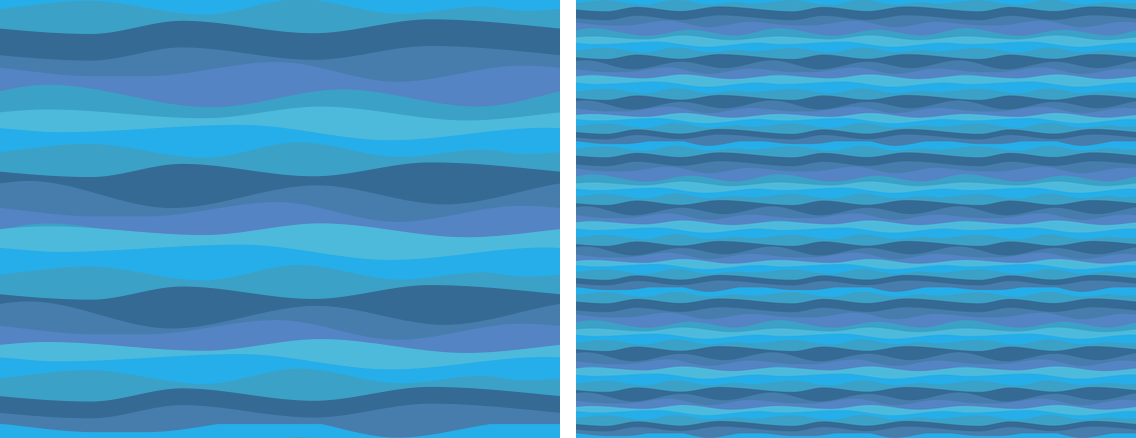
Left: one tile. Right: repeated 3 by 3.
Reproduce this background procedurally as a WebGL 1 fragment shader.

```glsl
precision highp float;
// Seamless stacked bands of blue, teal and violet water with wavy edges.
uniform vec2 u_resolution;

// Canvas space is 768 wide and 600 high, with y pointing down.
const float WIDTH = 768.0;
const float HEIGHT = 600.0;

const vec3 SKY = vec3(0.147, 0.682, 0.915);
const vec3 TEAL = vec3(0.232, 0.633, 0.775);
const vec3 NAVY = vec3(0.206, 0.415, 0.580);
const vec3 STEEL = vec3(0.273, 0.492, 0.676);
const vec3 VIOLET = vec3(0.328, 0.516, 0.770);
const vec3 CYAN = vec3(0.305, 0.730, 0.860);

// Periodic wave edge: eases through four height changes that sum to zero.
// It starts at x = start; stops holds the first three turning points.
float wave(float x, float start, vec3 stops, vec4 rise) {
  float t = mod(x - start, WIDTH);
  return rise.x * smoothstep(0.0, stops.x, t)
       + rise.y * smoothstep(stops.x, stops.y, t)
       + rise.z * smoothstep(stops.y, stops.z, t)
       + rise.w * smoothstep(stops.z, WIDTH, t);
}

// Fills everything below an edge, softened over one pixel.
void fillBelow(inout vec3 color, vec3 paint, float y, float edge) {
  float pixel = HEIGHT / u_resolution.y;
  color = mix(color, paint, clamp((y - edge) / pixel + 0.5, 0.0, 1.0));
}

void main() {
  vec2 uv = gl_FragCoord.xy / u_resolution;
  float x = uv.x * WIDTH;
  float y = (1.0 - uv.y) * HEIGHT;

  // One edge profile per kind of band; the teal one has an extra ripple.
  float t = mod(x - 120.0, WIDTH);
  float tealEdge = wave(x, 120.0, vec3(160.0, 290.0, 430.0), vec4(19.0, -21.0, 20.0, 0.0))
                 - 10.0 * smoothstep(430.0, 540.0, t)
                 + 6.0 * smoothstep(540.0, 600.0, t)
                 - 14.0 * smoothstep(600.0, WIDTH, t);
  float navyEdge = wave(x, 125.0, vec3(125.0, 305.0, 465.0), vec4(-18.0, 17.0, -19.0, 20.0));
  float steelEdge = wave(x, 40.0, vec3(195.0, 395.0, 570.0), vec4(37.0, -31.0, 26.0, -32.0));
  float violetEdge = wave(x, 200.0, vec3(180.0, 345.0, 515.0), vec4(-19.5, 27.0, -22.0, 0.0))
                   + 14.5 * smoothstep(515.0, 698.0, mod(x - 200.0, WIDTH));
  float sliverEdge = wave(x, 65.0, vec3(225.0, 405.0, 590.0), vec4(31.0, -24.5, 23.5, -30.0));
  float cyanEdge = wave(x, 65.0, vec3(215.0, 375.0, 575.0), vec4(12.0, -16.0, 19.0, -15.0));
  float skyEdge = wave(x, 80.0, vec3(250.0, 455.0, 668.0), vec4(-10.0, 21.0, -17.0, 6.0));

  // Three full sets of bands, each with its own spacing.
  vec3 color = SKY;
  vec3 tops = vec3(1.0, 197.0, 365.0);
  for (int i = 0; i < 3; i++) {
    float top = tops[i];
    bool first = i == 0;
    // Drops from the set's top to its steel, violet, cyan and sky bands.
    vec4 drop = first ? vec4(82.0, 103.5, 149.0, 180.0)
              : i == 1 ? vec4(51.0, 99.5, 113.0, 148.0)
                       : vec4(48.0, 93.0, 103.5, 130.0);
    fillBelow(color, TEAL, y, top + tealEdge);
    fillBelow(color, NAVY, y, top + 45.5 + navyEdge);
    fillBelow(color, STEEL, y, top + drop.x + (first ? navyEdge : steelEdge));
    fillBelow(color, VIOLET, y, top + drop.y + violetEdge);
    fillBelow(color, TEAL, y, top + (first ? 115.0 : 109.0) + sliverEdge);
    fillBelow(color, CYAN, y, top + drop.z + cyanEdge);
    fillBelow(color, SKY, y, top + drop.w + skyEdge);
  }

  // A shorter last set; its sky and teal run on into the top of the tile.
  fillBelow(color, TEAL, y, 507.0 + tealEdge);
  fillBelow(color, NAVY, y, 550.0 + navyEdge);
  fillBelow(color, STEEL, y, 573.0 + navyEdge);
  fillBelow(color, SKY, y, max(592.0 + violetEdge, 581.0));
  fillBelow(color, TEAL, y, HEIGHT + tops.x + tealEdge);

  gl_FragColor = vec4(color, 1.0);
}
```
